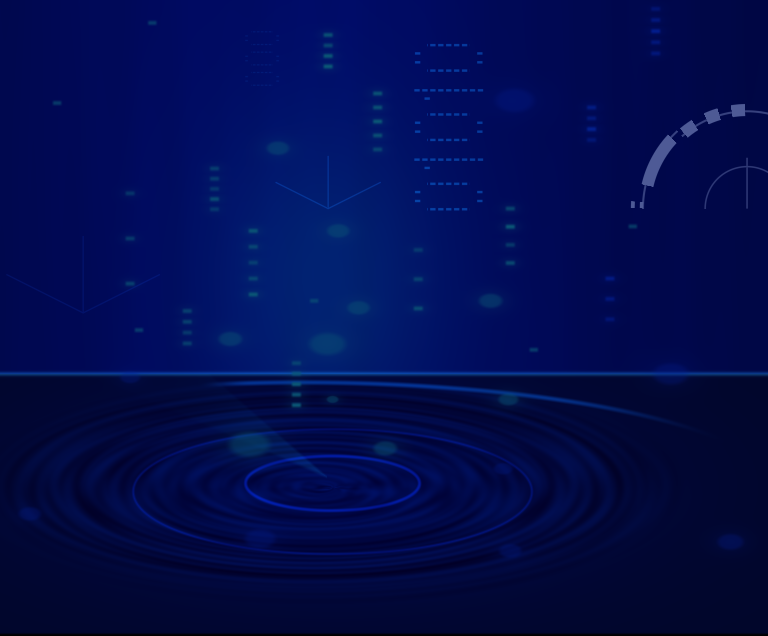
Write a Shadertoy shader that draws this background.

```glsl
// Deep blue digital hall: glowing wall, data dashes, ringed floor and a half dial.

const float HORIZON = 41.2; // canvas height is 100 units
const vec3 NAVY = vec3(0, .025, .265), ROYAL = vec3(0, .04, .4);
const vec3 ABYSS = vec3(.006, .022, .165), TEAL = vec3(.04, .34, .46);
const vec3 BLUE = vec3(.01, .12, .58), STEEL = vec3(.34, .39, .62);

// Dash columns: x, top, count, spacing
const vec4 COLUMNS[12] = vec4[](
  vec4(51.7, 94.5, 4, 1.65), vec4(59.5, 85.3, 5, 2.2), vec4(33.8, 73.5, 5, 1.6),
  vec4(39.9, 63.7, 5, 2.5), vec4(20.5, 69.6, 3, 7.1), vec4(29.5, 51.1, 4, 1.7),
  vec4(46.7, 42.9, 5, 1.65), vec4(65.9, 60.7, 3, 4.6), vec4(80.4, 67.2, 4, 2.85),
  vec4(93.2, 83.1, 4, 1.7), vec4(103.3, 98.6, 5, 1.75), vec4(96.1, 56.2, 3, 3.2));
const vec2 SPARKS[6] = vec2[](vec2(24, 96.4), vec2(9, 83.8), vec2(49.5, 52.7),
  vec2(21.9, 48.1), vec2(84.1, 45), vec2(99.7, 64.4));
// Orbs: x, y, radius
const vec3 TEAL_ORBS[10] = vec3[](vec3(43.8, 76.7, 1.9), vec3(53.3, 63.7, 1.9),
  vec3(56.5, 51.6, 1.9), vec3(51.6, 45.9, 3.1), vec3(36.3, 46.7, 2), vec3(77.3, 52.7, 2),
  vec3(39.3, 30.1, 3.5), vec3(60.7, 29.5, 2), vec3(80.1, 37.2, 1.7), vec3(52.4, 37.2, 1));
const vec3 BLUE_ORBS[8] = vec3[](vec3(81.1, 84.2, 3.3), vec3(105.7, 41.2, 3),
  vec3(20.5, 40.7, 1.7), vec3(41, 15.3, 2.6), vec3(80.4, 13.4, 1.9),
  vec3(115.1, 14.8, 2.2), vec3(4.7, 19.2, 1.9), vec3(79.3, 26.3, 1.6));

float hash(vec2 p) { return fract(sin(dot(p, vec2(127.1, 311.7))) * 4375.85); }
float slope(vec2 cell, vec2 f) {
  float a = 6.2832 * hash(cell);
  return dot(vec2(cos(a), sin(a)), f);
}
float gradientNoise(vec2 p) {
  vec2 i = floor(p), f = p - i, u = f * f * (3. - 2. * f), e = vec2(1, 0);
  return mix(mix(slope(i, f), slope(i + e, f - e), u.x),
    mix(slope(i + e.yx, f - e.yx), slope(i + 1., f - 1.), u.x), u.y);
}

float bell(vec2 d, vec2 size) { d /= size; return exp(-dot(d, d)); }
float stroke(float d, float halfWidth, float aa) {
  return 1. - smoothstep(halfWidth - aa, halfWidth + aa, abs(d));
}
float dash(vec2 d, vec2 size, float aa) {
  return stroke(d.x, size.x, aa) * stroke(d.y, size.y, aa);
}
float segment(vec2 p, vec2 b) {
  return length(p - b * clamp(dot(p, b) / dot(b, b), 0., 1.));
}
float ellipse(vec2 d, float radius, float squash) {
  vec2 k = vec2(1, squash), s = d * k;
  float len = length(s);
  return (len - radius) * len / (length(s * k) + 1e-4);
}
float orb(vec2 p, vec3 o) {
  vec2 d = (p - o.xy) * vec2(1, 1.65) / o.z;
  return .65 * (1. - smoothstep(.65, 1.15, length(d))) + .35 * bell(d, vec2(1.5));
}
float tripod(vec2 d, float arm, float aa) {
  d.x = abs(d.x);
  return stroke(min(segment(d, vec2(0, arm)), segment(d, vec2(arm, .5 * arm))), .1, aa);
}

// Dotted capsule with an optional divider row beneath it
float dottedCell(vec2 d, float divider, float aa) {
  vec2 size = vec2(.42, .19);
  float x = (fract(d.x / 1.25 + .5) - .5) * 1.25;
  float v = dash(vec2(x, abs(d.y) - 2.), size, aa) * step(abs(d.x), 3.4);
  v += dash(abs(d) - vec2(4.9, .7), size, aa);
  v += divider * dash(vec2(x, d.y + 5.1), size, aa) * step(abs(d.x), 5.5);
  return v + divider * dash(d + vec2(3.4, 6.4), size, aa);
}

// Upper half of a dial; angles in degrees
float dial(vec2 d, float aa) {
  float r = length(d), a = degrees(atan(d.y, d.x));
  float v = .6 * max(stroke(r - 6.6, .12, aa), dash(d - vec2(0, 4), vec2(.12, 4), aa));
  v = max(v, .7 * stroke(r - mix(15.3, 16.4, step(132., a)), .16, aa));
  v = max(v, dash(vec2(r - 16.1, a - 152.), vec2(.95, 15), aa));
  for (float i = 0.; i < 3.; i++)
    v = max(v, dash(vec2(r - 15.5, a - 95. - 15.5 * i), vec2(.95, 4), aa));
  v = max(v, dash(vec2(abs(r - 17.3) - .7, a - 178.), vec2(.3, 1.6), aa));
  return v * step(0., d.y);
}

vec3 wall(vec2 p) {
  vec3 c = mix(NAVY, ROYAL, exp(-pow((p.x - 48.) / 45., 2.)));
  c *= 1. + .06 * gradientNoise(p * vec2(.2, .015));
  return c + vec3(.005, .095, .05) * bell(p - vec2(51, 56), vec2(18, 26));
}
vec3 ringedFloor(vec2 p, float aa) {
  vec2 d = p - vec2(52.4, 23.3), s = d * vec2(1, 3.1);
  float r = length(s);
  vec3 c = mix(ABYSS, vec3(0, .035, .31), bell(d, vec2(46, 18)));
  float grain = gradientNoise(vec2(r * .55, 3) + 1.6 * s / (r + 1e-3));
  c += vec3(0, .05, .15) * grain * smoothstep(60., 40., r);
  c += BLUE * .55 * stroke(ellipse(d - vec2(0, .7), 13.7, 3.2), .22, aa + .1);
  c += BLUE * .35 * stroke(ellipse(d + vec2(0, .6), 31.4, 3.2), .16, aa + .1);
  // Sweeping arc and slanted light fan
  vec2 q = p - vec2(47.3, 22.7), f = p - vec2(51.5, 25);
  float span = smoothstep(31., 40., p.x) * smoothstep(115., 85., p.x) * step(0., q.y);
  c += vec3(.01, .16, .32) * span * stroke(ellipse(q, 75.5, 4.4), .3, .3);
  float fan = stroke(f.y + .65 * f.x, -.22 * f.x, .4) * step(f.x, 0.);
  return c + vec3(.01, .12, .14) * fan * exp(min(f.x, 0.) * .12);
}

void mainImage(out vec4 fragColor, in vec2 fragCoord) {
  vec2 p = fragCoord / iResolution.xy * vec2(121, 100);
  float aa = 70. / iResolution.y, y = p.y - HORIZON;
  vec3 c = mix(ringedFloor(p, aa), wall(p), smoothstep(-aa, aa, y));
  c += vec3(.04, .2, .27) * exp(-y * y * 9.);
  // Orbs, sparks and dash columns
  for (int i = 0; i < 10; i++) c = mix(c, TEAL, .5 * orb(p, TEAL_ORBS[i]));
  for (int i = 0; i < 8; i++) c = mix(c, BLUE, .35 * orb(p, BLUE_ORBS[i]));
  for (int i = 0; i < 6; i++) c = mix(c, TEAL, .6 * dash(p - SPARKS[i], vec2(.65, .3), .3));
  for (int i = 0; i < 12; i++) {
    vec4 k = COLUMNS[i];
    float row = clamp(round((k.y - p.y) / k.w), 0., k.z - 1.);
    vec2 d = p - k.xy + vec2(0, row * k.w);
    float glow = dash(d, vec2(.7, .3), .3) + .25 * bell(d, vec2(1.6, .9));
    vec3 tint = mix(TEAL, BLUE, smoothstep(82., 95., k.x));
    c = mix(c, tint, glow * mix(.4, .8, hash(vec2(row, k.x))));
  }
  // Dotted cells, line work and dial
  for (float i = 0.; i < 3.; i++) {
    c += TEAL * .55 * dottedCell(p - vec2(70.7, 90.9 - 10.9 * i), step(i, 1.5), aa);
    c += TEAL * .15 * dottedCell((p - vec2(41.3, 94. - 3.2 * i)) * 2., 0., 2. * aa);
  }
  c += vec3(.02, .1, .16) * tripod(p - vec2(51.7, 67.2), 8.2, aa);
  c += vec3(.01, .04, .09) * tripod(p - vec2(13.1, 50.8), 12., aa);
  c = mix(c, STEEL, .9 * dial(p - vec2(117.7, 67.2), aa));
  fragColor = vec4(c * smoothstep(.1, .6, p.y), 1);
}
```
